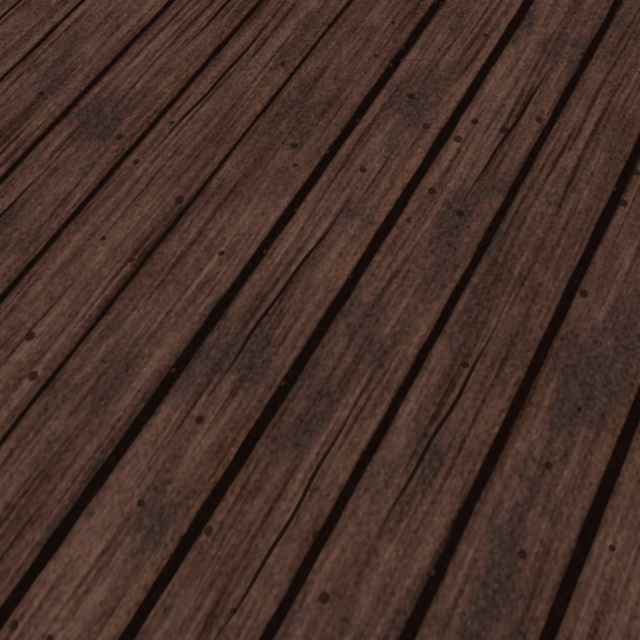
This texture is drawn by a WebGL 2 fragment shader. Its source:

```glsl
#version 300 es
precision highp float;

uniform vec2 u_resolution;
out vec4 fragColor;

const vec3 WOOD_DARK = vec3(0.195, 0.122, 0.095);
const vec3 WOOD_LIGHT = vec3(0.405, 0.290, 0.248);
const vec3 WARM_EDGE = vec3(0.420, 0.262, 0.180);
const vec3 STAIN = vec3(0.205, 0.155, 0.145);
const vec3 GAP = vec3(0.080, 0.045, 0.036);

float hash(vec2 p) {
    vec3 q = fract(p.xyx * vec3(0.1031, 0.1030, 0.0973));
    q += dot(q, q.yzx + 33.33);
    return fract((q.x + q.y) * q.z);
}

// Signed cellular noise: a soft bump of random height in every cell.
float cellNoise(vec2 p) {
    vec2 base = floor(p);
    float total = 0.0;
    for (int j = -1; j <= 1; j++) {
        for (int i = -1; i <= 1; i++) {
            vec2 cell = base + vec2(i, j);
            vec2 offset = cell + vec2(hash(cell), hash(cell + 57.3)) - p;
            float bump = max(0.0, 1.0 - dot(offset, offset));
            total += (2.0 * hash(cell + 19.7) - 1.0) * bump * bump;
        }
    }
    return total;
}

float layeredCells(vec2 p) {
    float total = 0.0;
    float weight = 0.6;
    for (int i = 0; i < 4; i++) {
        total += weight * cellNoise(p);
        p = p * 2.1 + vec2(13.1, 7.7);
        weight *= 0.6;
    }
    return total;
}

// x counts boards, y runs along them in board widths.
vec2 deckCoords(vec2 uv) {
    float boardWidth = mix(0.2194, 0.1395, uv.y);
    float across = (uv.x - mix(-0.901, 0.130, uv.y)) / boardWidth;
    return vec2(across, 3.0 / boardWidth + 0.58 * across);
}

float gapHalfWidth(float index) {
    return mix(0.027, 0.052, step(3.5, index)) + 0.007 * sin(index * 2.0 - 7.57);
}

// Sparse round marks, such as nail heads and small knots.
float spots(vec2 p, float chance, float radius) {
    vec2 cell = floor(p);
    vec2 center = 0.25 + 0.5 * vec2(hash(cell + 3.1), hash(cell + 8.6));
    float size = radius * mix(0.5, 1.0, hash(cell + 5.4));
    float mark = 1.0 - smoothstep(size * 0.5, size, length(fract(p) - center));
    return mark * step(hash(cell + 1.9), chance);
}

// One wandering split per stretch of board, tapered at both ends.
float crack(float u, float along, float board, float aa) {
    float s = along / 4.5 + hash(vec2(board, 4.0));
    vec2 id = vec2(board, floor(s));
    float path = 0.25 + 0.5 * hash(id + 2.5) + 0.10 * (fract(s) - 0.5);
    path += 0.018 * sin(along * 2.3 + board) + 0.007 * sin(along * 8.1);
    float taper = smoothstep(0.15, 0.4, fract(s)) * (1.0 - smoothstep(0.55, 0.85, fract(s)));
    float width = 0.012 * taper;
    float line = 1.0 - smoothstep(width, width + aa, abs(u - path));
    return line * taper * step(hash(id + 6.2), 0.6);
}

// Fine grooves that drift slowly along the board.
float grain(vec2 p, float board) {
    float drift = 0.02 * sin(p.y * 0.9 + board * 2.0) + 0.008 * sin(p.y * 2.7 + p.x * 9.0);
    float x = p.x + drift;
    float fine = cellNoise(vec2(x * 30.0, p.y * 1.6 + board * 11.0));
    float broad = cellNoise(vec2(x * 9.0 + 40.0, p.y * 0.5 + board * 7.0));
    float groove = smoothstep(0.35, 0.9, cellNoise(vec2(x * 22.0 + 90.0, p.y * 0.7)));
    return 0.26 * fine + 0.16 * broad - 0.40 * groove;
}

void main() {
    vec2 uv = gl_FragCoord.xy / u_resolution;
    vec2 deck = deckCoords(uv);
    float board = floor(deck.x);
    float u = deck.x - board;
    float aa = fwidth(deck.x);
    vec2 boardPoint = deck + vec2(0.0, board * 23.0);

    // Weathered wood
    float rough = layeredCells(boardPoint * vec2(7.0, 4.0));
    float speckle = cellNoise(deck * vec2(38.0, 30.0));
    float tone = 0.60 + 0.14 * (hash(vec2(board, 12.0)) - 0.5);
    tone += grain(deck, board) + 0.16 * rough + 0.20 * speckle;
    vec3 color = mix(WOOD_DARK, WOOD_LIGHT, clamp(tone, -0.1, 1.1));

    // Cool stains, marks and splits
    float blotch = layeredCells(boardPoint * vec2(1.9, 0.9) + 5.0) + 0.35 * rough;
    float stain = smoothstep(0.15, 0.85, blotch + 0.15 * uv.x * uv.y);
    color = mix(color, STAIN * (1.0 + 0.25 * speckle), 0.75 * stain);
    float marks = spots(boardPoint * 2.6 + 0.03 * rough, 0.16, 0.17);
    color = mix(color, GAP * 1.5, 0.75 * marks);
    color = mix(color, GAP, 0.85 * crack(u, deck.y, board, aa));

    // Worn edges and the dark gaps between boards
    float gapIndex = floor(deck.x + 0.5);
    float side = deck.x - gapIndex;
    float wobble = 0.007 * cellNoise(vec2(gapIndex * 9.0 + sign(side), deck.y * 4.0));
    float edge = abs(side) - gapHalfWidth(gapIndex) - wobble;
    float wear = smoothstep(-0.5, 0.5, cellNoise(vec2(gapIndex * 5.0, deck.y * 0.8)));
    float warm = exp(-max(edge, 0.0) * 13.0) * (side < 0.0 ? 0.65 : 0.2) * wear;
    color = mix(color, WARM_EDGE * (0.9 + 0.25 * speckle), warm);
    color *= 1.0 - 0.4 * exp(-max(edge, 0.0) * 55.0);
    float debris = spots(vec2(deck.x * 9.0, deck.y * 6.0), 0.07, 0.25);
    vec3 gapColor = mix(GAP * (1.0 + 0.2 * speckle), STAIN, 0.8 * debris);
    color = mix(gapColor, color, smoothstep(-aa, aa, edge));
    fragColor = vec4(color, 1.0);
}
```
